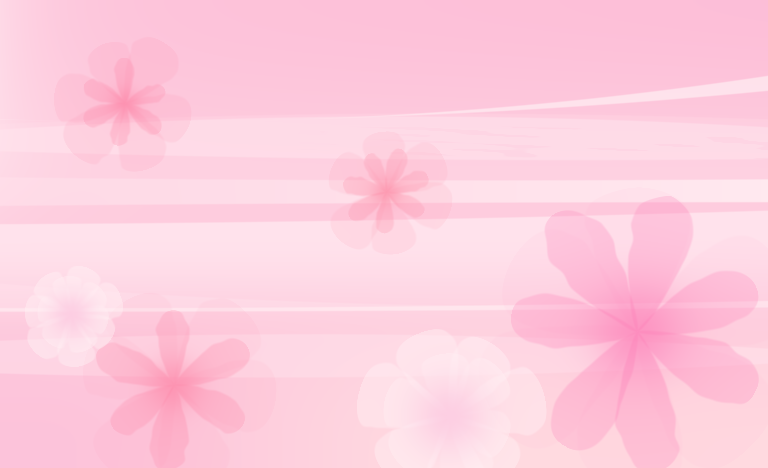
This background is drawn by a WebGL 2 fragment shader. Its source:

```glsl
#version 300 es
precision highp float;
// Soft pink backdrop: a pale gradient crossed by curved translucent ribbons,
// with six layered flowers. Each flower is a loop of overlapping petals whose
// outlines come from a width profile, roughened with value noise.
uniform vec2 u_resolution;
out vec4 outColor;

const float ASPECT = 1.641;
const float TAU = 6.2831853;
const vec3 TOP_PINK = vec3(0.99, 0.745, 0.845);
const vec3 MID_PINK = vec3(0.995, 0.80, 0.87);
const vec3 LOW_LEFT = vec3(0.99, 0.765, 0.855);
const vec3 LOW_RIGHT = vec3(1.0, 0.855, 0.88);
const vec3 PALE = vec3(1.0, 0.895, 0.93);
const vec3 CREAM = vec3(1.0, 0.95, 0.96);
const vec3 ROSE = vec3(0.99, 0.53, 0.66);
const vec3 CORAL = vec3(0.99, 0.56, 0.66);
const vec3 MAGENTA = vec3(0.99, 0.50, 0.72);
const vec3 BLUSH = vec3(0.99, 0.79, 0.88);
const float EDGE_ROUGHNESS = 0.07;

float hash(vec2 p) {
  vec3 q = fract(vec3(p.xyx) * 0.1031);
  q += dot(q, q.yzx + 33.33);
  return fract((q.x + q.y) * q.z);
}

float noise(vec2 p) {
  vec2 i = floor(p), f = fract(p);
  f = f * f * (3.0 - 2.0 * f);
  return mix(mix(hash(i), hash(i + vec2(1, 0)), f.x),
             mix(hash(i + vec2(0, 1)), hash(i + vec2(1, 1)), f.x), f.y);
}

// Parabola through heights k at the left, middle and right of the canvas.
float curve(float s, vec3 k) {
  return k.x * (1.0 - s) * (1.0 - 2.0 * s) + k.y * 4.0 * s * (1.0 - s) + k.z * s * (2.0 * s - 1.0);
}

float ribbon(vec2 p, vec3 top, vec3 bottom) {
  float s = p.x / ASPECT, px = 1.0 / u_resolution.y;
  return smoothstep(-px, px, curve(s, top) - p.y) * smoothstep(-px, px, p.y - curve(s, bottom));
}

// Petal along +x; x of the result is coverage, y is the position along it.
vec2 petal(vec2 q, float len, float width, float tipPower, float seed) {
  float t = q.x / len;
  if (t <= 0.0 || t >= 1.0) return vec2(0.0);
  float halfWidth = width * len * pow(t, 0.75) * sqrt(1.0 - pow(t, tipPower));
  halfWidth += (noise(vec2(t * 8.0, seed + sign(q.y) * 5.0 + 20.0)) - 0.5) * EDGE_ROUGHNESS * len * t;
  float px = 1.5 / u_resolution.y;
  return vec2(smoothstep(-px, px, halfWidth - abs(q.y)), t);
}

vec3 petalRing(vec3 col, vec2 d, float radius, float count, float phase,
               float width, float tipPower, vec3 tint, vec2 alpha) {
  if (length(d) > radius * 1.15) return col;
  for (float i = 0.0; i < count; i++) {
    float seed = i * 3.7 + phase * 11.0 + count;
    float a = phase + (i + 0.3 * (hash(vec2(seed, 2.0)) - 0.5)) * TAU / count;
    float len = radius * mix(0.88, 1.04, hash(vec2(seed, 7.0)));
    vec2 q = vec2(d.x * cos(a) + d.y * sin(a), d.y * cos(a) - d.x * sin(a));
    vec2 m = petal(q, len, width, tipPower, seed);
    col = mix(col, tint, m.x * mix(alpha.x, alpha.y, m.y));
  }
  return col;
}

// Pink blossom: faint round outer petals, stronger narrow inner ones, warm core.
vec3 blossom(vec3 col, vec2 d, float outer, float inner, float count, float phase, vec3 tint, float veil) {
  col = petalRing(col, d, outer, 6.0, phase + 0.4, 0.50, 5.0, tint, vec2(veil * 1.2, veil));
  col = petalRing(col, d, inner, count, phase, 0.34, 3.0, tint, vec2(0.38, 0.24));
  return mix(col, tint, 0.55 * exp(-dot(d, d) / (inner * inner * 0.09)));
}

// White blossom: two rings of broad pale petals with a blush centre.
vec3 whiteBlossom(vec3 col, vec2 d, float radius, float phase) {
  col = petalRing(col, d, radius, 7.0, phase, 0.48, 6.0, CREAM, vec2(0.38, 0.42));
  col = petalRing(col, d, radius * 0.74, 6.0, phase + 0.5, 0.52, 6.0, CREAM, vec2(0.25, 0.35));
  return mix(col, BLUSH, 0.85 * exp(-dot(d, d) / (radius * radius * 0.16)));
}

vec3 background(vec2 p) {
  float s = p.x / ASPECT;
  vec3 col = mix(mix(LOW_LEFT, LOW_RIGHT, smoothstep(0.05, 0.65, s)), MID_PINK, smoothstep(0.05, 0.45, p.y));
  col = mix(col, TOP_PINK, smoothstep(0.6, 1.0, p.y) * mix(0.6, 1.0, s));
  return mix(col, PALE, 0.65 * exp(-s * 14.0) * smoothstep(0.4, 0.75, p.y));
}

vec3 ribbons(vec3 col, vec2 p) {
  float s = p.x / ASPECT;
  // Broad pale sheet with a crisp upper edge
  col = mix(col, PALE, ribbon(p, vec3(0.521, 0.53, 0.55), vec3(0.0)) * smoothstep(0.26, 0.5, p.y) * 0.9);
  // Upper bands
  col = mix(col, CREAM, 0.65 * ribbon(p, vec3(0.745, 0.753, 0.838), vec3(0.745, 0.751, 0.806)));
  col = mix(col, PALE, 0.55 * ribbon(p, vec3(0.723, 0.751, 0.728), vec3(0.677, 0.660, 0.660)));
  col = mix(col, PALE, 0.20 * ribbon(p, vec3(0.735, 0.757, 0.745), vec3(0.62, 0.615, 0.617)));
  col = mix(col, mix(PALE, CREAM, s), mix(0.5, 0.75, s) * ribbon(p, vec3(0.621, 0.615, 0.617), vec3(0.56, 0.566, 0.568)));
  // Fine broken streaks
  float streak = smoothstep(0.74, 0.80, noise(vec2(p.x * 9.0, p.y * 150.0 + p.x * 6.0)));
  col = mix(col, MID_PINK, 0.4 * streak * ribbon(p, vec3(0.7, 0.73, 0.71), vec3(0.68, 0.67, 0.65)) * smoothstep(0.3, 0.7, s));
  // Lower bands
  col = mix(col, PALE, 0.35 * ribbon(p, vec3(0.394, 0.35, 0.352), vec3(0.342, 0.345, 0.352)));
  col = mix(col, CREAM, 0.6 * ribbon(p, vec3(0.342, 0.345, 0.357), vec3(0.334, 0.336, 0.343)));
  return mix(col, PALE, 0.45 * ribbon(p, vec3(0.272, 0.285, 0.255), vec3(0.202, 0.195, 0.223)));
}

void main() {
  vec2 p = gl_FragCoord.xy / u_resolution * vec2(ASPECT, 1.0);
  vec3 col = ribbons(background(p), p);
  col = blossom(col, p - vec2(0.268, 0.779), 0.152, 0.100, 6.0, 0.45, ROSE, 0.13);
  col = blossom(col, p - vec2(0.826, 0.589), 0.138, 0.095, 7.0, 0.25, CORAL, 0.12);
  col = blossom(col, p - vec2(0.372, 0.177), 0.225, 0.180, 6.0, 0.50, ROSE, 0.07);
  col = blossom(col, p - vec2(1.362, 0.291), 0.350, 0.300, 7.0, 3.14, MAGENTA, 0.045);
  col = whiteBlossom(col, p - vec2(0.153, 0.328), 0.112, 0.30);
  col = whiteBlossom(col, p - vec2(0.962, 0.110), 0.200, 0.20);
  outColor = vec4(col, 1.0);
}
```
